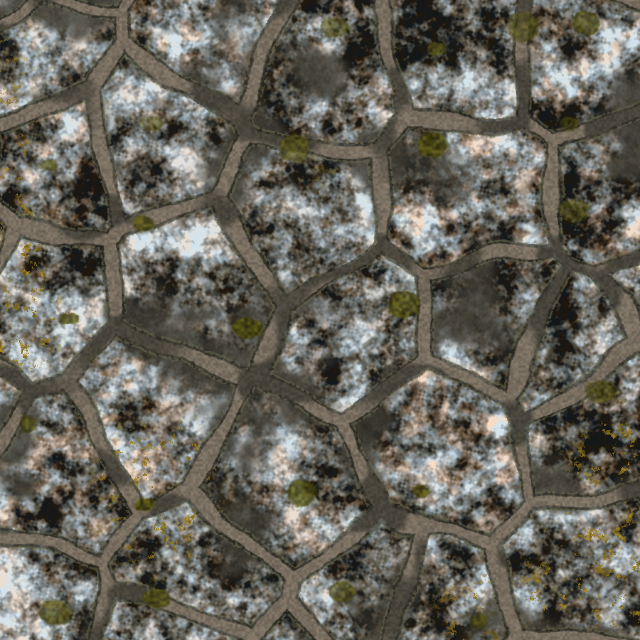
A WebGL 1 fragment shader for this texture:

```glsl
precision highp float;

uniform vec2 u_resolution;

// Sizes, as fractions of the canvas or counts across it
const float STONE_COUNT = 4.8;
const float STONE_JITTER = 0.84;
const float JOINT_BEND = 0.022;
const float JOINT_HALF_WIDTH = 0.0095;
const float RIM_WIDTH = 0.0050;
const float MOSS_COUNT = 7.0;
const float MOSS_CHANCE = 0.45;

// Stone tone
const float STONE_TONE = 0.415;
const float STONE_CONTRAST = 2.25;

// Colours
const vec3 DARK_TINT = vec3(1.03, 1.01, 0.89);
const vec3 LIGHT_TINT = vec3(0.96, 1.01, 1.03);
const vec3 RUST_TINT = vec3(1.14, 0.97, 0.86);
const vec3 MORTAR = vec3(0.47, 0.43, 0.375);
const vec3 DIRT = vec3(0.25, 0.24, 0.205);
const vec3 RIM_DARK = vec3(0.19, 0.185, 0.155);
const vec3 RIM_OLIVE = vec3(0.43, 0.43, 0.30);
const vec3 MOSS = vec3(0.30, 0.29, 0.06);
const vec3 LICHEN = vec3(0.56, 0.45, 0.09);

float hash(vec2 p) {
  vec3 q = fract(vec3(p.xyx) * 0.1031);
  q += dot(q, q.yzx + 33.33);
  return fract((q.x + q.y) * q.z);
}

vec2 hash2(vec2 p) {
  return vec2(hash(p + 17.3), hash(p + 71.9));
}

float noise(vec2 p) {
  vec2 cell = floor(p);
  vec2 f = fract(p);
  f = f * f * (3.0 - 2.0 * f);
  float low = mix(hash(cell), hash(cell + vec2(1.0, 0.0)), f.x);
  float high = mix(hash(cell + vec2(0.0, 1.0)), hash(cell + 1.0), f.x);
  return mix(low, high, f.y);
}

// Fractal noise; a high gain gives a grainy result
float fbm(vec2 p, float gain) {
  float sum = 0.0, total = 0.0, weight = 1.0;
  for (int i = 0; i < 5; i++) {
    sum += weight * noise(p);
    total += weight;
    weight *= gain;
    p = mat2(1.6, 1.2, -1.2, 1.6) * p + 19.7;
  }
  return sum / total;
}

vec2 stoneCentre(vec2 cell) {
  return cell + 0.5 + STONE_JITTER * (hash2(cell) - 0.5);
}

// Distance to the nearest joint (x) and the id of the stone (yz)
vec3 stones(vec2 p) {
  vec2 home = floor(p), nearest = home, toNearest = vec2(8.0);
  for (int j = -1; j <= 1; j++) {
    for (int i = -1; i <= 1; i++) {
      vec2 cell = home + vec2(float(i), float(j));
      vec2 d = stoneCentre(cell) - p;
      if (dot(d, d) < dot(toNearest, toNearest)) {
        toNearest = d;
        nearest = cell;
      }
    }
  }
  float edge = 8.0;
  for (int j = -2; j <= 2; j++) {
    for (int i = -2; i <= 2; i++) {
      vec2 d = stoneCentre(nearest + vec2(float(i), float(j))) - p;
      vec2 between = d - toNearest;
      if (dot(between, between) > 0.0001)
        edge = min(edge, dot(0.5 * (d + toNearest), normalize(between)));
    }
  }
  return vec3(edge, nearest);
}

vec3 stoneColour(vec2 uv, vec2 id) {
  float mottle = fbm(uv * 15.0 + id * 3.7, 0.84) - 0.5;
  float broad = noise(uv * 6.0 + 40.0) - 0.5;
  float tone = STONE_TONE + STONE_CONTRAST * mottle + 0.16 * broad;
  tone += 0.10 * (hash(id + 5.1) - 0.5);
  tone = clamp(tone, 0.09, 0.88);
  vec3 colour = tone * mix(DARK_TINT, LIGHT_TINT, smoothstep(0.25, 0.62, tone));
  float rust = smoothstep(0.45, 0.75, noise(uv * 55.0 + 9.0));
  colour *= mix(vec3(1.0), RUST_TINT, rust * (0.3 + 0.7 * hash(id + 8.6)));
  return colour + vec3(0.06, 0.0, -0.06) * (noise(uv * 130.0) - 0.5);
}

// Coverage of the scattered moss cushions
float mossCover(vec2 uv, float soft) {
  vec2 p = uv * MOSS_COUNT;
  float ragged = 0.10 * (fbm(uv * 45.0, 0.7) - 0.5);
  float cover = 0.0;
  for (int j = -1; j <= 1; j++) {
    for (int i = -1; i <= 1; i++) {
      vec2 cell = floor(p) + vec2(float(i), float(j));
      vec2 d = p - cell - 0.2 - 0.6 * hash2(cell + 31.0);
      d.y *= 1.0 + 0.6 * hash(cell + 3.0);
      float radius = mix(0.09, 0.19, hash(cell + 12.0));
      float blob = 1.0 - smoothstep(-soft, soft, length(d) - radius + ragged);
      float strength = mix(0.55, 1.0, hash(cell + 44.0));
      cover = max(cover, blob * strength * step(hash(cell + 90.0), MOSS_CHANCE));
    }
  }
  return cover;
}

void main() {
  vec2 uv = gl_FragCoord.xy / u_resolution.y;
  float pixel = 1.0 / u_resolution.y;
  float grain = noise(uv * 260.0);

  vec2 bend = vec2(noise(uv * 13.0), noise(uv * 13.0 + 57.0)) - 0.5;
  vec3 layout = stones((uv + JOINT_BEND * bend) * STONE_COUNT + 3.0);
  float edge = layout.x / STONE_COUNT + 0.006 * (fbm(uv * 70.0, 0.7) - 0.5);
  vec3 colour = stoneColour(uv, layout.yz);

  // Yellow lichen specks in a few patches
  float patchy = smoothstep(0.58, 0.80, noise(uv * 4.0 + 23.0));
  float specks = smoothstep(0.60, 0.70, fbm(uv * 75.0 + 6.0, 0.7));
  colour = mix(colour, LICHEN * (0.7 + 0.6 * grain), 0.85 * patchy * specks);

  // Soft smudges of dirt, heavier towards the joints
  float nearJoint = 1.0 - smoothstep(0.01, 0.04, edge);
  float smudge = smoothstep(0.60, 0.78, fbm(uv * 8.0 + 80.0, 0.5) + 0.08 * nearJoint);
  colour = mix(colour, DIRT * (0.9 + 0.2 * grain), 0.85 * smudge);

  // Crumbled rim with a thin olive outline
  float halfWidth = JOINT_HALF_WIDTH * (0.65 + 0.7 * noise(uv * 17.0 + 11.0));
  float outer = halfWidth + RIM_WIDTH;
  float rim = 1.0 - smoothstep(outer - pixel, outer + pixel, edge);
  float outline = 1.0 - smoothstep(0.0, 1.5 * pixel + 0.0006, abs(edge - outer));
  colour = mix(colour, RIM_DARK * (0.7 + 0.9 * grain), 0.75 * rim);
  colour = mix(colour, RIM_OLIVE, 0.5 * outline * step(0.35, grain));

  // Sandy mortar, buried by dirt along some stretches
  float joint = 1.0 - smoothstep(halfWidth - pixel, halfWidth + pixel, edge);
  float buried = smoothstep(0.50, 0.66, noise(uv * 15.0 + 33.0));
  vec3 filling = mix(MORTAR, DIRT, 0.85 * buried);
  colour = mix(colour, filling * (0.86 + 0.28 * grain), joint);

  // Moss cushions
  float moss = mossCover(uv, 0.012 + pixel * MOSS_COUNT);
  float tufts = 0.55 + 0.85 * noise(uv * 190.0 + 4.0);
  colour = mix(colour, MOSS * tufts, 0.92 * moss);

  gl_FragColor = vec4(colour, 1.0);
}
```
